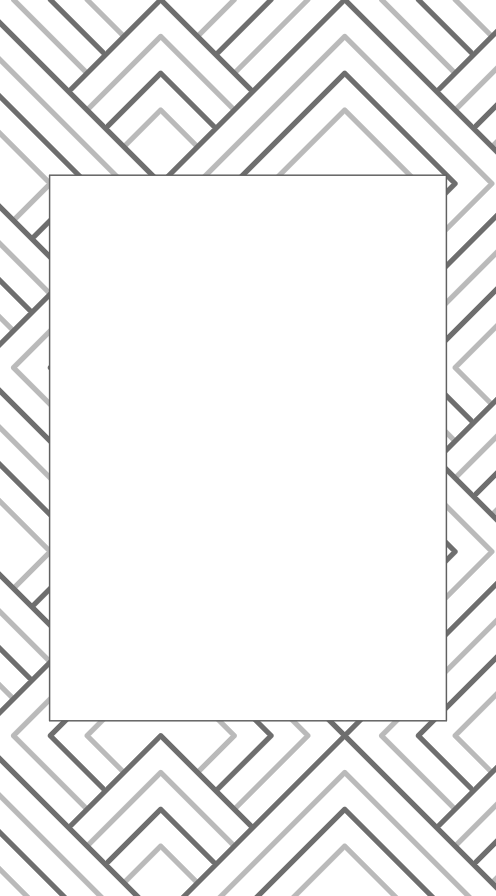
Give the GLSL for this background, as a WebGL 2 fragment shader.

```glsl
#version 300 es
precision highp float;
// Woven grey diamonds and chevrons behind a blank, thinly framed white panel.

uniform vec2 u_resolution;
out vec4 fragColor;

// Signed distance to a corner, given the offsets from its two sides.
float corner(vec2 d) {
    return length(max(d, 0.0)) + min(max(d.x, d.y), 0.0);
}

// Smooth coverage of a stroke.
float stroke(float dist, float halfWidth, float pixel) {
    return clamp((halfWidth - dist) / pixel + 0.5, 0.0, 1.0);
}

// Distances to the nearest dark (x) and light (y) line of the weave.
vec2 weave(vec2 p) {
    vec2 nearest = vec2(10.0);
    bool lowerQuarter = min(p.x, p.y) > 0.0;
    for (int i = 0; i < 4; i++) {
        float n = float(i);
        float ring = abs(corner(abs(p) - (5.0 - n)));
        float chevron = abs(corner(n - p));
        float line = lowerQuarter ? chevron : ring;
        if (i == 0) line = min(ring, chevron);
        if (i % 2 == 0) nearest.x = min(nearest.x, line);
        else nearest.y = min(nearest.y, line);
    }
    return nearest;
}

void main() {
    // Centred position in canvas widths, with y pointing down.
    vec2 pos = (gl_FragCoord.xy - 0.5 * u_resolution) / u_resolution.x;
    pos.y = -pos.y;
    float pixel = 1.0 / u_resolution.x;

    // Diagonal cell coordinates, one unit per line spacing.
    float spacing = 0.0742;
    vec2 q = (pos - vec2(0.195, -0.533)) / spacing;
    vec2 cell = mod(vec2(q.x + q.y, q.y - q.x) + 5.0, 10.0) - 5.0;
    float cellPixel = pixel * sqrt(2.0) / spacing;

    // Light lines pass beneath the dark ones.
    vec2 lines = weave(cell);
    vec3 color = vec3(1.0);
    color = mix(color, vec3(0.73), stroke(lines.y, 0.1, cellPixel));
    color = mix(color, vec3(0.43), stroke(lines.x, 0.1, cellPixel));

    // Blank panel with a hairline frame.
    float panel = corner(abs(pos) - vec2(0.4, 0.55));
    color = mix(color, vec3(1.0), stroke(panel, 0.0, pixel));
    color = mix(color, vec3(0.38), stroke(abs(panel), 0.0015, pixel));

    fragColor = vec4(color, 1.0);
}
```
